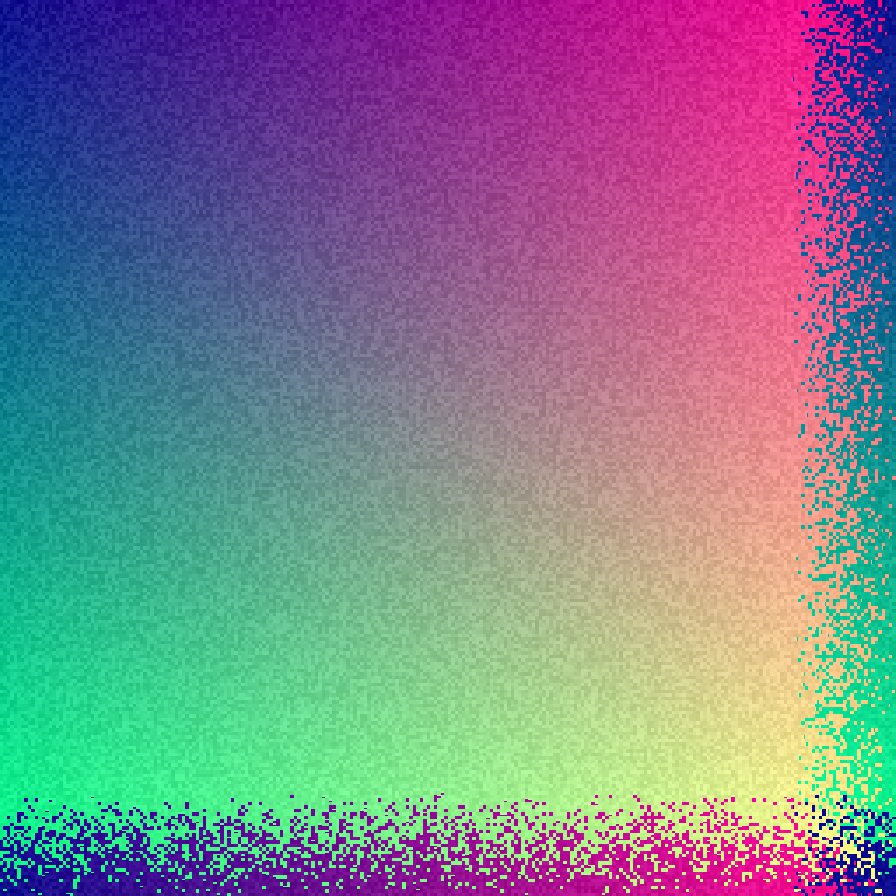
Give the GLSL for this background, as a Shadertoy shader.

```glsl
// Grainy two-way colour ramp: red grows to the right, green grows downward, blue stays mid.
// One random offset per grain cell is added to all channels, and fract() wraps the
// overflow, which breaks the right and bottom borders into scattered speckles.

// Integer hash of a grid cell, from 0 to 1
float cellHash(ivec2 cell)
{
    uvec2 q = uvec2(cell) * uvec2(1597u, 3571u);
    uint h = q.x ^ (q.y + 7919u);
    h = (h ^ (h >> 16)) * 0x7feb352du;
    h = (h ^ (h >> 15)) * 0x846ca68bu;
    h ^= h >> 16;
    return float(h >> 8) / 16777216.0;
}

void mainImage(out vec4 fragColor, in vec2 fragCoord)
{
    vec2 uv = fragCoord / iResolution.xy;

    // Grain on a grid of 256 cells per side
    float grain = 0.115 * cellHash(ivec2(floor(uv * 256.0)));

    // Smooth ramp, shifted by the grain and wrapped
    vec3 ramp = vec3(uv.x, 1.0 - uv.y, 0.5);
    fragColor = vec4(fract(ramp + grain), 1.0);
}
```
